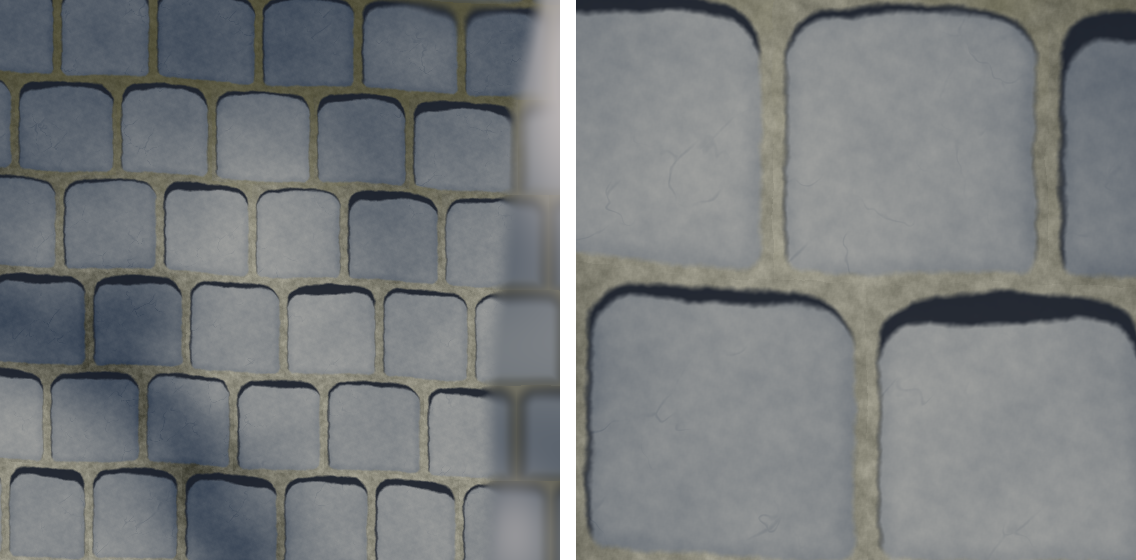
Left, the full canvas; right, a detail of the centre.
Give the GLSL for this texture, as a WebGL 1 fragment shader.

```glsl
precision highp float;
uniform vec2 u_resolution;

const float ROW_HEIGHT = 0.173;
const vec3 SLATE = vec3(0.19, 0.24, 0.31);
const vec3 PALE_STONE = vec3(0.66, 0.66, 0.645);
const vec3 DAMP_MORTAR = vec3(0.23, 0.23, 0.19);
const vec3 DRY_MORTAR = vec3(0.66, 0.65, 0.59);
const vec3 GAP_SHADOW = vec3(0.09, 0.11, 0.15);
const vec3 MOSS = vec3(0.30, 0.29, 0.17);
const vec3 HAZE = vec3(0.73, 0.71, 0.71);

float hash(vec2 p) {
  return fract(sin(dot(p, vec2(127.1, 311.7))) * 43758.5);
}

// Layered sines, each layer turned and bent by the last; about -1 to 1
float layeredSines(vec2 p) {
  float sum = 0.0;
  float gain = 0.5;
  for (int i = 0; i < 5; i++) {
    sum += gain * sin(p.x + 1.3 * sin(p.y)) * cos(p.y + 0.9 * sin(p.x * 0.8));
    p = mat2(1.5, 1.1, -1.1, 1.5) * p + 1.7;
    gain *= 0.68;
  }
  return sum;
}

// Distances to the nearest and second nearest scattered points
vec2 cellular(vec2 p) {
  vec2 cell = floor(p);
  vec2 nearest = vec2(9.0);
  for (int j = -1; j <= 1; j++) {
    for (int i = -1; i <= 1; i++) {
      vec2 c = cell + vec2(float(i), float(j));
      float d = length(c + vec2(hash(c), hash(c + 37.0)) - p);
      nearest = vec2(min(nearest.x, d), min(nearest.y, max(nearest.x, d)));
    }
  }
  return nearest;
}

float spot(vec2 p, vec2 centre, vec2 size) {
  vec2 q = (p - centre) / size;
  return exp(-dot(q, q));
}

float segmentDistance(vec2 p, vec2 a, vec2 b) {
  vec2 ab = b - a;
  return length(p - a - ab * clamp(dot(p - a, ab) / dot(ab, ab), 0.0, 1.0));
}

// Rounded block with broader, slightly arched upper corners
float blockDistance(vec2 p, vec2 halfSize) {
  float radius = p.y > 0.0 ? 0.026 : 0.012;
  p.y += 1.1 * p.x * p.x * step(0.0, p.y);
  vec2 q = abs(p) - halfSize + radius;
  return min(max(q.x, q.y), 0.0) + length(max(q, 0.0)) - radius;
}

float joint(float column, float row) {
  return column + 0.13 * (hash(vec2(column, row) + 5.0) - 0.5);
}

// Dappled daylight: brighter low down, crossed by a bent shadow
float daylight(vec2 p) {
  vec2 q = p + 0.018 * vec2(sin(p.y * 23.0), sin(p.x * 19.0));
  float bend = min(segmentDistance(q, vec2(-0.1, 0.44), vec2(0.22, 0.41)),
                   segmentDistance(q, vec2(0.2, 0.36), vec2(0.43, 0.04)));
  float light = mix(0.77, 0.25, smoothstep(0.45, 0.95, p.y));
  light -= 0.6 * exp(-pow(bend / 0.105, 2.0));
  light -= 0.25 * spot(p, vec2(0.0, 0.65), vec2(0.14, 0.12));
  light -= 0.17 * spot(p, vec2(0.7, 0.57), vec2(0.12, 0.2));
  light += 0.2 * spot(p, vec2(0.48, 0.68), vec2(0.12, 0.15));
  light += 0.16 * spot(p, vec2(0.77, 0.9), vec2(0.14, 0.08));
  return clamp(light, 0.08, 0.9);
}

vec3 paving(vec2 uv, float light, float soft, float detail) {
  // Sloping rows, each with its own pitch and offset
  vec2 p = uv + detail * 0.0022 * vec2(layeredSines(uv * 65.0), layeredSines(uv * 58.0 + 9.0));
  float v = (p.y + p.x * (0.036 + 0.018 * p.y) - 0.004 + 0.003 * sin(p.x * 17.0)) / ROW_HEIGHT;
  float row = floor(v);
  float pitch = 0.163 + 0.0035 * row;
  float u = p.x / pitch - (0.43 - 0.42 * cos(1.5 * row + 0.1) + 0.04 * row);
  float column = floor(u);
  column -= step(u, joint(column, row));
  column += step(joint(column + 1.0, row), u);
  float left = joint(column, row);
  float right = joint(column + 1.0, row);
  vec2 id = vec2(column, row);

  // Block face, set below the dark gap along its upper edge
  vec2 local = vec2((u - 0.5 * (left + right)) * pitch, (fract(v) - 0.5) * ROW_HEIGHT);
  vec2 halfSize = 0.5 * vec2((right - left) * pitch, ROW_HEIGHT) - vec2(0.0075, 0.006);
  float block = blockDistance(local, halfSize);
  float gap = mix(0.004, 0.016, hash(id + 2.0)) * (1.0 + 0.25 * sin(local.x * 45.0 + row));
  float face = blockDistance(local + vec2(-0.003 * hash(id + 8.0), gap), halfSize);

  // Surface wear
  float mottle = layeredSines(uv * 24.0 + id * 3.1);
  float grain = layeredSines(uv * 170.0);
  vec2 chips = cellular(uv * 26.0 + 0.5 * mottle + id * 7.0);
  float crack = smoothstep(0.07, 0.0, chips.y - chips.x) * smoothstep(0.1, 0.7, mottle);
  float tone = light + 0.13 * (hash(id) - 0.5);
  tone += detail * (0.07 * mottle + 0.05 * grain - 0.10 * crack);
  tone -= 0.10 * smoothstep(-0.014, 0.0, block);
  vec3 stone = mix(SLATE, PALE_STONE, tone);

  // Sandy joints, mossier in the shade
  float sand = light + detail * (0.17 * grain + 0.12 * mottle);
  vec3 mortar = mix(DAMP_MORTAR, DRY_MORTAR, clamp(sand, 0.0, 1.0));
  mortar = mix(mortar, MOSS, 0.5 * smoothstep(0.55, 0.9, uv.y + 0.12 * mottle));

  vec3 body = mix(stone, GAP_SHADOW, 0.88 * smoothstep(-soft, soft, face));
  return mix(body, mortar, smoothstep(-soft, soft, block));
}

void main() {
  vec2 uv = gl_FragCoord.xy / u_resolution;
  float pixel = 1.0 / min(u_resolution.x, u_resolution.y);

  // Out-of-focus strip at the right and a smudge at the top
  float edge = 0.865 + 0.08 * uv.y * uv.y + 0.006 * sin(uv.y * 14.0);
  float blur = smoothstep(-0.015, 0.03, uv.x - edge);
  blur = max(blur, 0.9 * spot(uv, vec2(0.81, 1.02), vec2(0.1, 0.06)));

  float light = daylight(uv);
  light = mix(light, 0.42 + 0.1 * sin(uv.y * 17.0 + 1.5), blur);
  vec3 colour = paving(uv, light, mix(max(0.0026, pixel), 0.022, blur), 1.0 - blur);

  // Pale veil over the strip
  float veil = spot(uv, vec2(1.01, 0.86), vec2(0.085, 0.3));
  veil += 0.55 * spot(uv, vec2(0.92, 0.05), vec2(0.06, 0.1));
  colour = mix(colour, HAZE, clamp(veil * blur, 0.0, 0.95));
  gl_FragColor = vec4(clamp(colour, 0.0, 1.0), 1.0);
}
```
